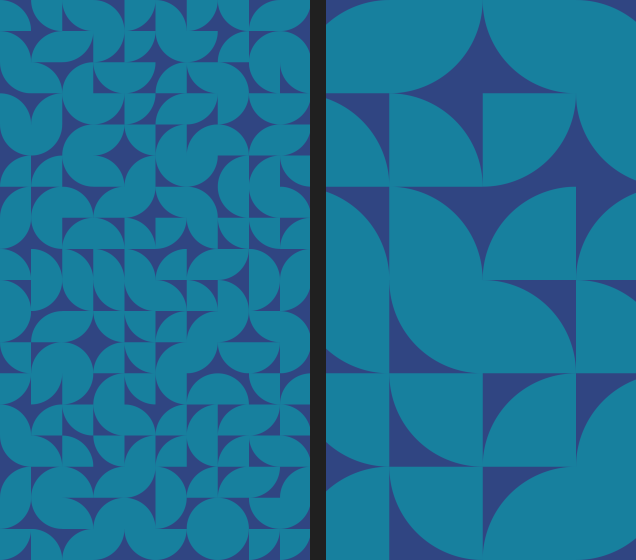
Left: the whole. Right: its middle third, enlarged.
Write a WebGL 1 fragment shader that draws this pattern.

```glsl
precision highp float;

uniform vec2 u_resolution;

#define ROWS 18.0
#define SEED 7.0
#define SAMPLES 4
#define TEAL vec3(0.09, 0.50, 0.62)
#define INDIGO vec3(0.19, 0.27, 0.51)

// Sine-free hash of a cell index, 0 to 1
float hash(vec2 cell) {
  vec3 p = fract(vec3(cell.xyx) * 0.1031 + SEED * 0.137);
  p += dot(p, p.yzx + 33.33);
  return fract((p.x + p.y) * p.z);
}

// One of the four corners of the unit cell, chosen at random
vec2 randomCorner(vec2 cell) {
  float turn = floor(hash(cell) * 4.0);
  return vec2(mod(turn, 2.0), floor(turn * 0.5));
}

// 1 inside the quarter disc filling the cell, 0 outside, with a soft arc
float quarterDisc(vec2 p, float softness) {
  vec2 cell = floor(p);
  float arc = length(p - cell - randomCorner(cell)) - 1.0;
  return 1.0 - smoothstep(-softness, softness, arc);
}

void main() {
  float pixel = ROWS / u_resolution.y;
  float subpixel = pixel / float(SAMPLES);

  // Averaged subsamples smooth the straight cell borders and the arcs
  float coverage = 0.0;
  for (int j = 0; j < SAMPLES; j++) {
    for (int i = 0; i < SAMPLES; i++) {
      vec2 offset = (vec2(float(i), float(j)) + 0.5) / float(SAMPLES) - 0.5;
      coverage += quarterDisc((gl_FragCoord.xy + offset) * pixel, subpixel);
    }
  }
  coverage /= float(SAMPLES * SAMPLES);

  gl_FragColor = vec4(mix(INDIGO, TEAL, coverage), 1.0);
}
```
